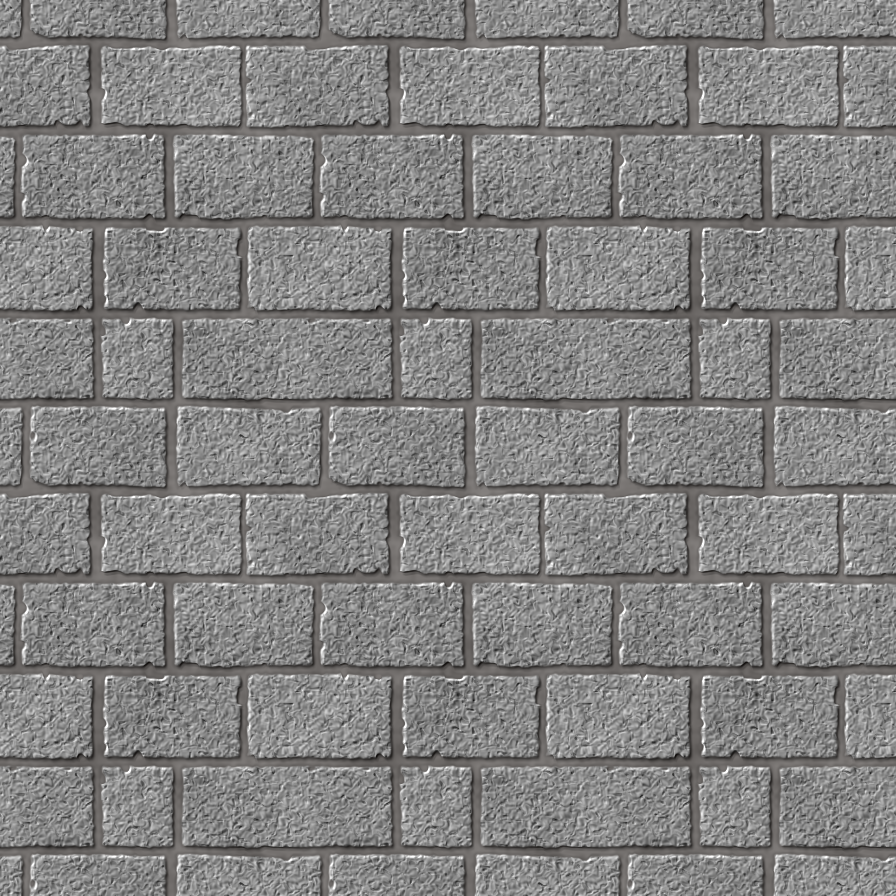
A Shadertoy shader for this texture:

```glsl
// Grey concrete block wall: rough blocks with worn edges in recessed mortar, lit from the upper left.

const vec2 TILE = vec2(1.0, 1.5);       // size of one repeating group of blocks
const float REPEATS = 3.0;              // groups across; two fit down
const float ROW_HEIGHT = 0.3;
const float ROW_SHIFT = 0.458;          // part of a row cut off at the top
const float ROW_SWAY = 0.0247;          // uneven spacing of the rows
const float BED_HALF = 0.0165;          // half thickness of horizontal joints
const vec2 TO_LIGHT = vec2(-0.75, 0.66);

const vec3 BLOCK = vec3(0.534, 0.534, 0.533);
const vec3 MORTAR = vec3(0.425, 0.411, 0.403);

// Per row: centres of the two upright joints, then their half widths
const vec4 JOINTS[5] = vec4[5](
    vec4(0.322, 0.816, 0.021, 0.010),
    vec4(0.061, 0.568, 0.014, 0.018),
    vec4(0.330, 0.818, 0.021, 0.014),
    vec4(0.328, 0.596, 0.016, 0.018),
    vec4(0.086, 0.574, 0.016, 0.020));

float hash(vec2 p) {
    return fract(sin(dot(p, vec2(127.1, 311.7))) * 43758.5453);
}

// Value noise that wraps with the tile; cells is an even count per unit
float noise(vec2 p, float cells, float seed) {
    vec2 period = TILE * cells;
    vec2 i = floor(p * cells);
    vec2 f = fract(p * cells);
    f = f * f * (3.0 - 2.0 * f);
    vec2 a = mod(i, period) + seed;
    vec2 b = mod(i + 1.0, period) + seed;
    return mix(mix(hash(a), hash(vec2(b.x, a.y)), f.x),
               mix(hash(vec2(a.x, b.y)), hash(b), f.x), f.y);
}

// Wrapping offset of either sign in both directions
vec2 wobble(vec2 p, float cells, float seed) {
    return vec2(noise(p, cells, seed), noise(p, cells, seed + 6.0)) - 0.5;
}

float roundedBox(vec2 p, vec2 halfSize, float radius) {
    vec2 d = abs(p) - halfSize + radius;
    return length(max(d, 0.0)) + min(max(d.x, d.y), 0.0) - radius;
}

// x: signed distance to the worn block, y: random value of that block
vec2 blockAt(vec2 p) {
    vec2 w = p + 0.009 * wobble(p, 8.0, 3.0);
    float t = (REPEATS - w.y) / ROW_HEIGHT - ROW_SHIFT;
    t -= ROW_SWAY * (1.0 - cos(6.2831853 * (t - 0.8) / 5.0));
    float row = mod(floor(t), 5.0);
    vec4 j = JOINTS[int(row)];
    float x = fract(w.x);
    bool inner = x > j.x && x < j.y;
    if (x <= j.x) x += 1.0;
    float left = inner ? j.x + j.z : j.y + j.w;
    float right = inner ? j.y - j.w : j.x + 1.0 - j.z;
    vec2 local = vec2(x - 0.5 * (left + right), (fract(t) - 0.5) * ROW_HEIGHT);
    vec2 halfSize = vec2(0.5 * (right - left), 0.5 * ROW_HEIGHT - BED_HALF);
    float d = roundedBox(local, halfSize, 0.009);

    // Finely ragged outline and a few small chips
    d += 0.006 * (noise(p, 64.0, 17.0) - 0.5);
    d += 0.016 * smoothstep(0.74, 0.98, noise(p, 26.0, 23.0));
    return vec2(d, hash(vec2(row, inner ? 5.0 : 11.0)));
}

// Height of the rough face, with scattered small pits
float grain(vec2 p) {
    float pit = smoothstep(0.36, 0.10, noise(p, 82.0, 41.0));
    return 0.58 * noise(p, 116.0, 31.0) + 0.34 * noise(p, 70.0, 37.0) - 0.32 * pit;
}

float edgeProfile(float d) {
    return smoothstep(0.006, -0.009, d);
}

void mainImage(out vec4 fragColor, in vec2 fragCoord) {
    vec2 p = REPEATS * fragCoord / iResolution.xy;
    float soft = max(0.004, 0.9 * REPEATS / iResolution.y);

    vec2 block = blockAt(p);
    float d = block.x;
    float mask = smoothstep(soft, -soft, d);

    // Block face: fine relief, speckle and faint stains
    vec2 g = p + 0.012 * wobble(p, 46.0, 71.0);
    float height = grain(g);
    float relief = height - grain(g + 0.006 * TO_LIGHT);
    float stain = noise(p, 6.0, 47.0) + noise(p, 18.0, 53.0) - 1.0;
    vec3 face = BLOCK + 0.035 * (block.y - 0.5) + 0.055 * stain;
    face += 0.43 * relief + 0.20 * (height - 0.40);

    // Mortar: smooth, darker near blocks and in their cast shadow
    float shadow = edgeProfile(blockAt(p + vec2(-0.009, 0.014)).x);
    float openness = smoothstep(0.0, 0.016, d);
    vec3 mortar = MORTAR * (0.90 + 0.16 * openness - 0.22 * shadow);
    mortar += 0.07 * stain + 0.05 * (noise(p, 60.0, 59.0) - 0.5);

    // Patchy bright upper left rims, softer dark lower right rims
    float slope = edgeProfile(d) - edgeProfile(blockAt(p + 0.007 * TO_LIGHT).x);
    float wear = 0.35 + 1.25 * smoothstep(0.25, 0.85, noise(p, 22.0, 61.0));
    float rim = slope * (slope > 0.0 ? 0.40 * wear : 0.19);

    vec3 color = mix(mortar, face, mask) + rim;
    fragColor = vec4(clamp(color, 0.0, 1.0), 1.0);
}
```
